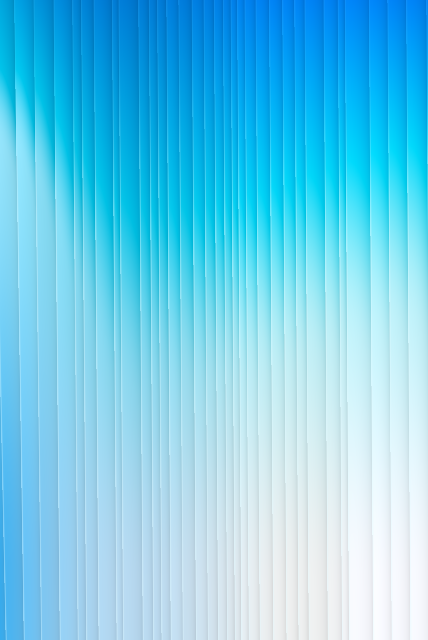
Reproduce this background procedurally as a Shadertoy shader.

```glsl
// Vertical panes of fluted glass over a blue-to-white glow.
// A loop finds the pane around each point; the glow behind it is a set of
// three-stop ramps, bent, shaded and lit along each pane.
#define PANES 34
#define BEND 0.075
#define SHADE 0.075
#define TONE_VARIATION 0.030
#define RIM_WIDTH 0.0030
#define RIM_LIGHT 0.30
#define CREASE 0.05

float hash(float n) {
    n = fract(n * 0.1031);
    n *= n + 33.33;
    return fract(n * (n + n));
}

float bump(float i, float center, float width) {
    float d = (i - center) / width;
    return exp(-d * d);
}

// Left rim of pane i at the top: wide at the sides, crowded in the middle.
float paneEdge(float i) {
    float u = i - 16.0;
    float x = 275.0 + 10.97 * u + 0.0209 * u * u * u;
    float crowd = step(3.5, i) * step(i, 24.5) * (10.8 - 0.2 * i);
    crowd += 4.7 * bump(i, 5.0, 0.6) + 9.6 * bump(i, 7.0, 0.6);
    crowd += 9.9 * bump(i, 11.0, 2.1) + 9.0 * bump(i, 19.2, 2.0);
    crowd += 3.5 * bump(i, 24.3, 0.9) + 11.0 * bump(i, 27.0, 0.7);
    crowd -= 5.0 * bump(i, -0.7, 1.0);
    return (x - crowd) / 512.0;
}

// Rims drift to the right on their way down, most at the left side.
float leanedEdge(float i, float depth) {
    float x = paneEdge(i);
    return x + depth * (0.010 + 0.018 * exp(-max(x, -0.03) * 11.0));
}

// Horizontal ramp: left, shadow third, right.
vec3 across(vec3 left, vec3 third, vec3 right, float x) {
    float s = 1.0 - clamp(x / 0.32, 0.0, 1.0);
    return mix(mix(left, third, 1.0 - s * s), right, smoothstep(0.3, 0.68, x));
}

// Glow behind the glass; depth runs from 0 at the top to 1 at the bottom.
vec3 glow(float x, float depth, float bend) {
    vec3 deep = across(vec3(0.0, 0.65, 0.87), vec3(0.0, 0.47, 0.82), vec3(0.0, 0.50, 0.94), x);
    vec3 cyan = across(vec3(0.0, 0.76, 0.91), vec3(0.0, 0.75, 0.89), vec3(0.0, 0.83, 0.96), x);
    vec3 mist = across(vec3(0.58, 0.89, 0.98), vec3(0.47, 0.83, 0.92), vec3(0.68, 0.92, 0.955), x);
    vec3 base = across(vec3(0.22, 0.68, 0.94), vec3(0.71, 0.84, 0.93), vec3(0.925, 0.93, 0.93), x);
    base = mix(base, vec3(0.955, 0.96, 0.98), smoothstep(0.74, 0.86, x));

    float front = 0.345 - 0.22 * (1.0 - smoothstep(0.0, 0.32, x))
                - 0.10 * smoothstep(0.4, 1.05, x) + bend;
    float softness = mix(0.12, 0.28, smoothstep(0.02, 0.3, x));
    vec3 color = mix(deep, cyan, clamp(depth / front, 0.0, 1.0));
    float rise = clamp((depth - front) / softness, 0.0, 1.0);
    color = mix(color, mist, rise * (2.0 - rise));
    return mix(color, base, smoothstep(front + 0.08, 0.93, depth));
}

void mainImage(out vec4 fragColor, in vec2 fragCoord) {
    vec2 uv = fragCoord / iResolution.xy;
    float depth = 1.0 - uv.y;
    float pixel = 1.0 / iResolution.x;

    // Find the pane that holds this point
    float left = -1.0, right = 2.0, pane = 0.0;
    for (int k = 0; k < PANES; k++) {
        float i = float(k) - 2.0;
        float edge = leanedEdge(i, depth);
        if (edge <= uv.x) {
            left = edge;
            pane = i;
        } else {
            right = min(right, edge);
        }
    }
    float fromLeft = uv.x - left;
    float fromRight = right - uv.x;
    float along = clamp(fromLeft / (right - left), 0.0, 1.0);
    along *= clamp(fromRight / pixel + 0.5, 0.0, 1.0);

    // Refracted glow, darker toward the right rim of each pane
    float curve = along * along;
    vec3 color = glow(uv.x, depth, BEND * (curve - 0.33));
    float lower = smoothstep(0.05, 0.35, depth);
    color *= 1.0 + SHADE * mix(1.4, 0.8, lower) * (0.33 - curve);
    color *= 1.0 + TONE_VARIATION * (hash(pane + 7.0) - 0.5);

    // Dark crease before each rim, thin light just after it
    color *= 1.0 - CREASE * exp(-fromRight / (1.2 * RIM_WIDTH));
    float width = max(RIM_WIDTH, pixel);
    float rim = 1.0 - smoothstep(0.3 * width, 1.3 * width, fromLeft);
    rim = max(rim, 0.5 * (1.0 - smoothstep(0.0, 0.5 * pixel, fromRight)));
    rim += 0.25 * exp(-fromLeft / (2.0 * RIM_WIDTH));
    float strength = RIM_LIGHT * mix(0.30, 1.0, lower);
    vec3 light = mix(vec3(0.45, 0.86, 1.0), vec3(0.88, 0.98, 1.0), lower);
    color = mix(color, light, clamp(rim * strength, 0.0, 1.0));

    fragColor = vec4(clamp(color, 0.0, 1.0), 1.0);
}
```
